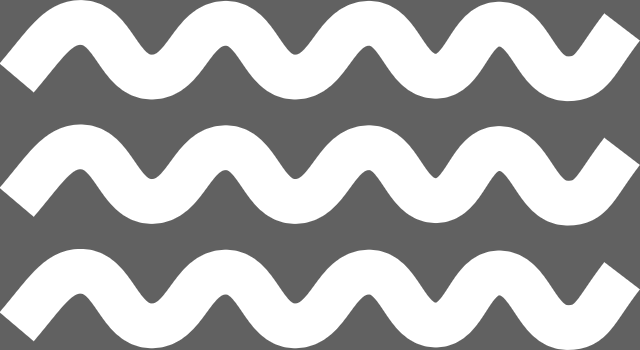
Write a WebGL 2 fragment shader that draws this pattern.

```glsl
#version 300 es
precision highp float;

#define CANVAS_HEIGHT 0.5495
#define ROW_PITCH 0.1953
#define HALF_WIDTH 0.0351
#define HANDLE_RATIO 0.47
#define STEPS 16
#define GROUND_COLOUR vec3(0.38)
#define BAND_COLOUR vec3(1.0)

uniform vec2 u_resolution;
out vec4 fragColor;

// Alternating crests and troughs of the centreline, y measured downwards
const int TURN_COUNT = 8;
const vec2 TURNS[TURN_COUNT] = vec2[](
    vec2(0.1263, 0.0352), vec2(0.2370, 0.1211),
    vec2(0.3529, 0.0365), vec2(0.4609, 0.1211),
    vec2(0.5768, 0.0365), vec2(0.6810, 0.1198),
    vec2(0.7799, 0.0378), vec2(0.8867, 0.1237));

// Sloping tails with their control points
const vec2 START = vec2(0.0260, 0.1224);
const vec2 START_CONTROL = vec2(0.0703, 0.0703);
const vec2 END = vec2(0.9720, 0.0423);
const vec2 END_CONTROL = vec2(0.9290, 0.0983);
const vec2 START_HANDLE = vec2(0.0365, 0.0);
const vec2 END_HANDLE = vec2(0.0391, 0.0);

float segmentDistance(vec2 p, vec2 a, vec2 b) {
    vec2 ab = b - a;
    float t = clamp(dot(p - a, ab) / dot(ab, ab), 0.0, 1.0);
    return length(p - a - ab * t);
}

vec2 bezier(vec2 a, vec2 b, vec2 c, vec2 d, float t) {
    float s = 1.0 - t;
    return s * s * s * a + 3.0 * s * t * (s * b + t * c) + t * t * t * d;
}

float bezierDistance(vec2 p, vec2 a, vec2 b, vec2 c, vec2 d) {
    float nearest = 1e3;
    vec2 previous = a;
    for (int i = 1; i <= STEPS; i++) {
        vec2 next = bezier(a, b, c, d, float(i) / float(STEPS));
        nearest = min(nearest, segmentDistance(p, previous, next));
        previous = next;
    }
    return nearest;
}

float bandDistance(vec2 p) {
    vec2 first = TURNS[0];
    vec2 last = TURNS[TURN_COUNT - 1];

    // Tails
    float d = min(
        bezierDistance(p, START, START_CONTROL, first - START_HANDLE, first),
        bezierDistance(p, last, last + END_HANDLE, END_CONTROL, END));

    // Spans between level turning points
    for (int i = 0; i < TURN_COUNT - 1; i++) {
        vec2 a = TURNS[i];
        vec2 b = TURNS[i + 1];
        vec2 handle = vec2(HANDLE_RATIO * (b.x - a.x), 0.0);
        d = min(d, bezierDistance(p, a, a + handle, b - handle, b));
    }
    d -= HALF_WIDTH;

    // Square-cut ends
    d = max(d, dot(START - p, normalize(START_CONTROL - START)));
    return max(d, dot(p - END, normalize(END - END_CONTROL)));
}

void main() {
    vec2 uv = gl_FragCoord.xy / u_resolution;
    vec2 p = vec2(uv.x, (1.0 - uv.y) * CANVAS_HEIGHT);

    // Stack the band in equal rows from the top
    p.y = mod(p.y, ROW_PITCH);

    float pixel = 1.0 / u_resolution.x;
    float coverage = clamp(0.5 - bandDistance(p) / pixel, 0.0, 1.0);
    fragColor = vec4(mix(GROUND_COLOUR, BAND_COLOUR, coverage), 1.0);
}
```
